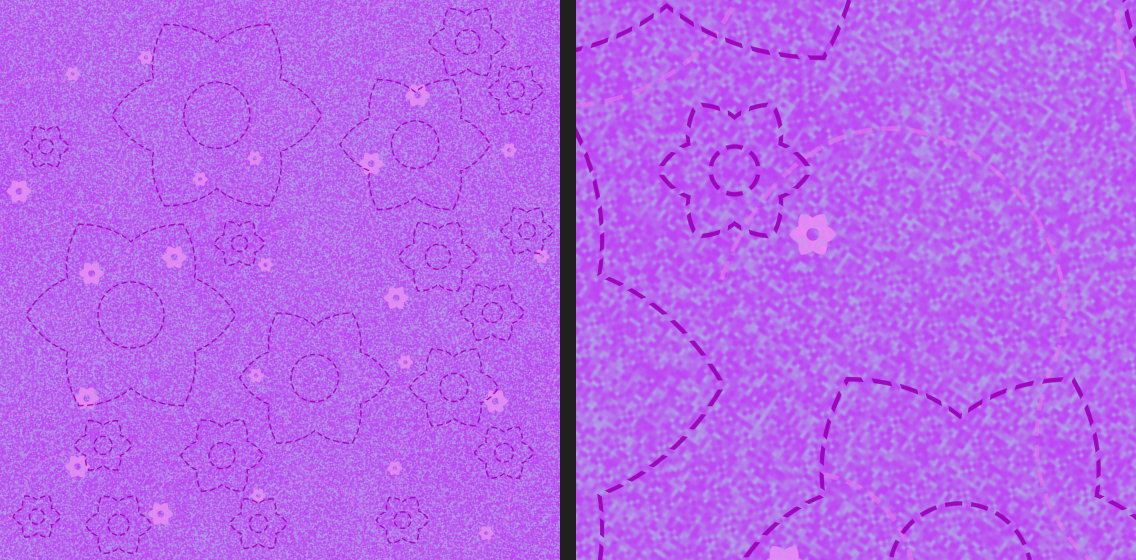
Left: the whole. Right: its middle third, enlarged.
Write a WebGL 1 fragment shader that draws this pattern.

```glsl
precision highp float;
// Stitched flower cloth: dashed six-petal outlines over a grainy violet ground.
// Outlines are packed by shrinking each new flower into the gap left by earlier
// ones; faint dashed threads are Truchet arcs, small blossoms a jittered grid.
uniform vec2 u_resolution;

#define FLOWER_TRIES 48
#define LARGEST_FLOWER 0.187
#define SMALLEST_FLOWER 0.037
#define VALLEY_DEPTH 0.3
#define HEART_SIZE 0.315
#define STITCH_PERIOD 0.0158
#define STITCH_HALF_WIDTH 0.0013
#define THREAD_CELL 0.21
#define THREAD_SHARE 0.85
#define BLOSSOM_GRID 5.0
#define GRAIN_CELLS 390.0
#define CLOUD_STRENGTH 0.2

const float PI = 3.14159265;
const vec3 GROUND_VIOLET = vec3(0.738, 0.268, 0.956);
const vec3 GRAIN_BLUE = vec3(0.69, 0.635, 0.90);
const vec3 STITCH_PURPLE = vec3(0.61, 0.0, 0.73);
const vec3 THREAD_PINK = vec3(0.89, 0.47, 0.94);
const vec3 BLOSSOM_PINK = vec3(0.92, 0.57, 0.96);

float edgeSoftness;

vec2 hash2(vec2 p) {
  vec3 q = fract(p.xyx * vec3(0.1031, 0.1030, 0.0973));
  q += dot(q, q.yzx + 33.33);
  return fract((q.xx + q.yz) * q.zy);
}

vec2 rotate(vec2 p, float angle) {
  float c = cos(angle), s = sin(angle);
  return vec2(c * p.x - s * p.y, s * p.x + c * p.y);
}

float valueNoise(vec2 p) {
  vec2 cell = floor(p), f = fract(p);
  f = f * f * (3.0 - 2.0 * f);
  float low = mix(hash2(cell).x, hash2(cell + vec2(1.0, 0.0)).x, f.x);
  float high = mix(hash2(cell + vec2(0.0, 1.0)).x, hash2(cell + 1.0).x, f.x);
  return mix(low, high, f.y);
}

// Coverage of the inside of a shape, from its signed distance.
float fill(float d) {
  return 1.0 - smoothstep(-edgeSoftness, edgeSoftness, d);
}

// Dashed line: distance across, and position along counted in dashes.
float stitch(float d, float along) {
  float dash = (abs(fract(along) - 0.5) - 0.33) * STITCH_PERIOD;
  return fill(abs(d) - STITCH_HALF_WIDTH) * fill(dash);
}

// Approximate distance to a six-petal outline with pointed tips.
float petalDistance(vec2 p, float radius) {
  float sector = PI / 3.0;
  float fromTip = abs(mod(atan(p.y, p.x) + 0.5 * sector, sector) - 0.5 * sector);
  float edge = radius * (1.0 - VALLEY_DEPTH * fromTip / (0.5 * sector));
  return (length(p) - edge) / 1.2;
}

float dashedFlower(vec2 p, float radius) {
  float turn = atan(p.y, p.x) / (2.0 * PI);
  float dashes = floor(2.0 * PI * radius / STITCH_PERIOD + 0.5);
  float heartDashes = floor(dashes * HEART_SIZE + 0.5);
  float outline = stitch(petalDistance(p, radius), turn * dashes);
  float heart = stitch(length(p) - radius * HEART_SIZE, turn * heartDashes);
  return max(outline, heart);
}

// Packs flowers along a low-discrepancy sequence, large ones first.
float packedFlowers(vec2 uv) {
  vec3 flowers[FLOWER_TRIES];
  float ink = 0.0;
  for (int i = 0; i < FLOWER_TRIES; i++) {
    float n = float(i);
    float radius = LARGEST_FLOWER * pow(floor(n * 0.5) + 1.0, -0.48);
    vec2 spot = fract(vec2(0.32, 0.97) + n * vec2(0.7549, -0.5698));
    vec2 center = mix(vec2(radius), vec2(1.0 - radius), spot);
    for (int j = 0; j < FLOWER_TRIES; j++) {
      if (j >= i) break;
      radius = min(radius, distance(center, flowers[j].xy) - flowers[j].z);
    }
    if (radius < SMALLEST_FLOWER) radius = 0.0;
    flowers[i] = vec3(center, radius);
    if (distance(uv, center) < radius * 1.06) ink = max(ink, dashedFlower(uv - center, radius));
  }
  return ink;
}

// Meandering dashed threads from quarter arcs.
float threads(vec2 uv) {
  vec2 p = rotate(uv, 0.25) / THREAD_CELL + 0.15 * sin(uv.yx * 9.0) + 7.3;
  vec2 f = fract(p), chance = hash2(floor(p));
  if (chance.x < 0.5) f.x = 1.0 - f.x;
  if (f.x + f.y > 1.0) f = 1.0 - f;
  float along = atan(f.y, f.x) / (0.5 * PI) * 10.0;
  return stitch((length(f) - 0.5) * THREAD_CELL, along) * step(chance.y, THREAD_SHARE);
}

float blossoms(vec2 uv) {
  vec2 cell = floor(uv * BLOSSOM_GRID), chance = hash2(cell + 41.0);
  vec2 p = uv - (cell + mix(vec2(0.13), vec2(0.87), hash2(cell + 17.0))) / BLOSSOM_GRID;
  float radius = chance.x < 0.5 ? 0.0225 : 0.014;
  float hole = radius * 0.27 - length(p);
  return fill(max(petalDistance(p, radius), hole)) * step(chance.y, 0.92);
}

void main() {
  vec2 uv = gl_FragCoord.xy / u_resolution.y;
  edgeSoftness = 0.75 / u_resolution.y;
  float grain = pow(valueNoise(rotate(uv, 0.6) * GRAIN_CELLS + 500.0), 1.5);
  // Slow drift and coarse clumps in how densely the grain lies.
  float cloud = 0.6 * valueNoise(uv * 5.0 + 30.0) + 0.4 * valueNoise(rotate(uv, 0.9) * 45.0 + 90.0);
  float tone = max(grain + CLOUD_STRENGTH * (cloud - 0.5), 0.0);
  vec3 color = mix(GROUND_VIOLET, GRAIN_BLUE, tone);
  color = mix(color, THREAD_PINK, 0.65 * threads(uv));
  color = mix(color, BLOSSOM_PINK, (0.92 - 0.4 * grain) * blossoms(uv));
  color = mix(color, STITCH_PURPLE, 0.92 * packedFlowers(uv));
  gl_FragColor = vec4(color, 1.0);
}
```
